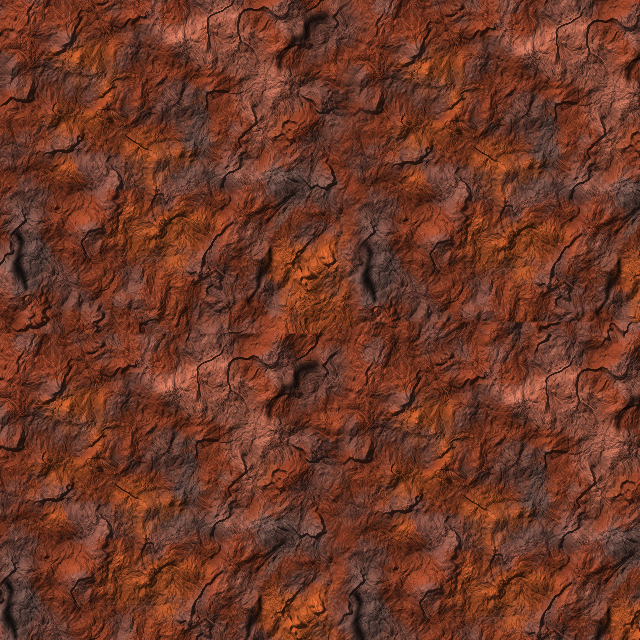
Give the GLSL for this texture, as a Shadertoy shader.

```glsl
const vec3 RUST = vec3(0.46, 0.20, 0.12);
const vec3 UMBER = vec3(0.42, 0.25, 0.21);
const vec3 OCHRE = vec3(0.62, 0.29, 0.13);
const vec3 SLATE = vec3(0.36, 0.27, 0.25);
const vec3 ROSE = vec3(0.63, 0.36, 0.28);
const vec3 GLINT = vec3(0.85, 0.58, 0.46);
const vec3 LIGHT = vec3(-0.5, -0.55, 0.67);

vec2 latticeGradient(vec2 cell) {
    vec3 h = fract(cell.xyx * vec3(0.1031, 0.1030, 0.0973));
    h += dot(h, h.yzx + 33.33);
    float angle = 6.2832 * fract((h.x + h.y) * h.z);
    return vec2(cos(angle), sin(angle));
}

float gradientNoise(vec2 p) {
    vec2 i = floor(p), f = fract(p);
    vec2 u = f * f * f * (f * (f * 6.0 - 15.0) + 10.0);
    vec2 e = vec2(1.0, 0.0);
    float a = dot(latticeGradient(i), f);
    float b = dot(latticeGradient(i + e.xy), f - e.xy);
    float c = dot(latticeGradient(i + e.yx), f - e.yx);
    float d = dot(latticeGradient(i + e.xx), f - e.xx);
    return mix(mix(a, b, u.x), mix(c, d, u.x), u.y);
}

// Blends smooth noise (crease 0) with creased noise (crease 1)
float fractalNoise(vec2 p, int octaves, float crease) {
    float sum = 0.0, amplitude = 1.0;
    for (int i = 0; i < octaves; i++) {
        float n = gradientNoise(p);
        sum += amplitude * mix(n, abs(n) * 2.0 - 0.5, crease);
        p = mat2(1.6, 1.2, -1.2, 1.6) * p + 7.3;
        amplitude *= 0.52;
    }
    return sum;
}

vec2 warp(vec2 p, float scale, float amount) {
    return p + amount * vec2(gradientNoise(p * scale + 3.1), gradientNoise(p * scale + 17.7));
}

float patchMask(vec2 p, vec2 center, vec2 radius) {
    vec2 d = (p - center) / radius;
    return exp(-dot(d, d));
}

float crack(vec2 p, vec2 a, vec2 b, float width) {
    vec2 ab = b - a;
    float t = clamp(dot(p - a, ab) / dot(ab, ab), 0.0, 1.0);
    return 1.0 - smoothstep(0.0, width, length(p - a - ab * t));
}

// Lumps and grit, with overlapping ledges that drop off sharply
float rockHeight(vec2 p) {
    vec2 q = warp(p, 24.0, 0.012);
    float layer = dot(q, vec2(8.0, 8.0)) + 1.8 * fractalNoise(q * 6.0 + 5.0, 5, 0.2);
    float rise = fract(layer);
    float ledge = rise * (1.0 - smoothstep(0.87, 1.0, rise));
    float relief = smoothstep(-0.2, 0.4, gradientNoise(p * 13.0 + 40.0));
    return 0.55 * fractalNoise(q * vec2(10.0, 8.0), 6, 0.5) + 0.3 * ledge * relief;
}

vec3 mineralColor(vec2 p) {
    vec2 q = warp(warp(p, 14.0, 0.04), 45.0, 0.018);
    float mottle = fractalNoise(p * 13.0 + 60.0, 5, 0.0);
    float ochre = patchMask(q, vec2(0.14, 0.10), vec2(0.05, 0.045))
        + patchMask(q, vec2(0.26, 0.25), vec2(0.07, 0.05))
        + patchMask(q, vec2(0.24, 0.38), vec2(0.08, 0.05))
        + patchMask(q, vec2(0.48, 0.43), vec2(0.07, 0.08))
        + 0.8 * patchMask(q, vec2(0.10, 0.21), vec2(0.04, 0.05));
    float slate = patchMask(q, vec2(0.45, 0.30), vec2(0.04, 0.05))
        + patchMask(q, vec2(0.04, 0.41), vec2(0.03, 0.06))
        + 0.7 * patchMask(q, vec2(0.32, 0.20), vec2(0.04, 0.09))
        + 0.7 * patchMask(q, vec2(0.17, 0.19), vec2(0.06, 0.03));
    float rose = patchMask(q, vec2(0.42, 0.19), vec2(0.05, 0.09))
        + patchMask(q, vec2(0.34, 0.07), vec2(0.10, 0.06))
        + 0.7 * patchMask(q, vec2(0.38, 0.37), vec2(0.05, 0.05));
    vec3 color = mix(RUST, UMBER, smoothstep(-0.2, 0.3, mottle));
    color = mix(color, ROSE, 0.8 * smoothstep(0.2, 0.9, rose + 0.7 * mottle));
    color = mix(color, SLATE, 0.8 * smoothstep(0.25, 0.8, slate + 0.6 * mottle));
    return mix(color, OCHRE, 0.85 * smoothstep(0.2, 0.9, ochre - 0.7 * mottle));
}

vec3 rockSurface(vec2 p) {
    // Slope lighting
    float e = 0.0015, h = rockHeight(p);
    vec2 slope = vec2(rockHeight(p + vec2(e, 0.0)), rockHeight(p + vec2(0.0, e))) - h;
    vec3 normal = normalize(vec3(-0.04 * slope / e, 1.0));
    vec3 light = normalize(LIGHT);
    float diffuse = max(dot(normal, light), 0.0) / light.z;
    float gloss = pow(max(dot(normal, normalize(light + vec3(0.0, 0.0, 1.0))), 0.0), 40.0);
    // Hollows and deep cracks
    float hollow = mix(0.68, 1.12, smoothstep(-0.5, 0.3, h));
    vec2 q = warp(p, 30.0, 0.02);
    float fissure = max(crack(q, vec2(0.50, 0.02), vec2(0.44, 0.10), 0.014),
        max(crack(q, vec2(0.39, 0.47), vec2(0.42, 0.40), 0.008),
            crack(q, vec2(0.025, 0.36), vec2(0.035, 0.45), 0.012)));
    vec3 color = mineralColor(p) * (0.32 + 0.68 * diffuse) * hollow;
    return (color + GLINT * 0.12 * gloss) * (1.0 - 0.75 * fissure);
}

void mainImage(out vec4 fragColor, in vec2 fragCoord) {
    vec2 uv = fragCoord / iResolution.xy;
    vec2 p = vec2(uv.x, 1.0 - uv.y);
    // Soft upright seam, crisp level seam that steps between columns
    float across = p.x - mix(0.56, 0.535, p.y) - 0.04 * gradientNoise(p * 14.0);
    float right = smoothstep(-0.025, 0.025, across);
    float lower = smoothstep(-0.002, 0.002, p.y - 0.521 + 0.018 * right);
    // Two by two slightly skewed repeats
    vec3 color = vec3(0.0);
    for (int i = 0; i < 4; i++) {
        vec2 cell = vec2(i % 2, i / 2);
        vec2 share = mix(1.0 - vec2(right, lower), vec2(right, lower), cell);
        float weight = share.x * share.y;
        if (weight < 0.001) continue;
        vec2 origin = cell.x * vec2(0.545, 0.018) + cell.y * vec2(-0.016, 0.545);
        color += weight * rockSurface(p - origin);
    }
    fragColor = vec4(color, 1.0);
}
```
